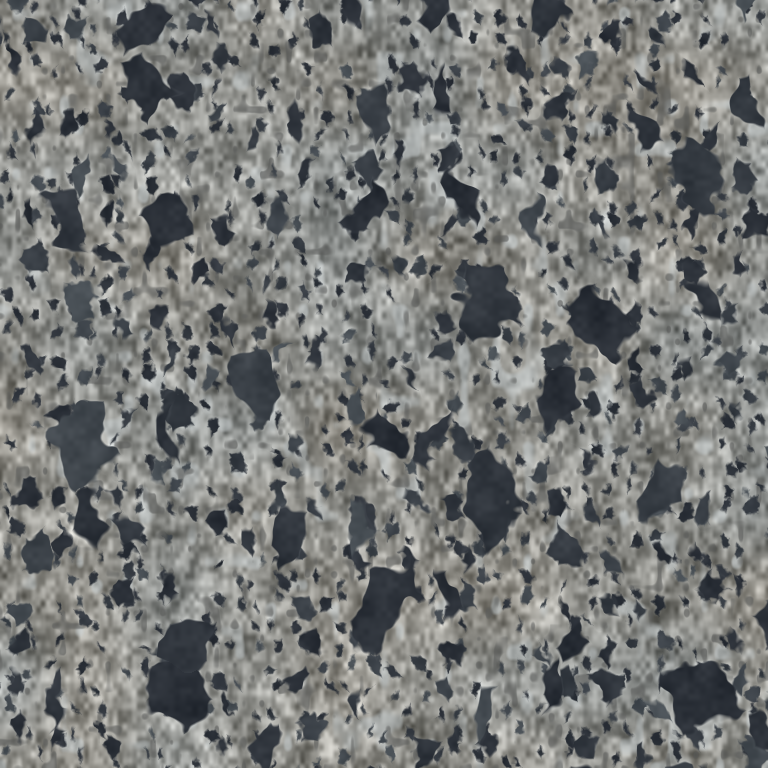
Give the GLSL for this texture, as a WebGL 1 fragment shader.

```glsl
precision highp float;
// Speckled stone: dark angular chips of several sizes set in grainy grey paste.
// Chips are irregular convex polygons, one per jittered grid cell and layer,
// with noise-roughened outlines; the paste is stretched value noise.

#define CHIP_SIDES 5
#define CHIP_SHARE 0.68
#define CHIP_TILT 1.0
#define ROUGHNESS 0.55
#define EDGE_SOFTNESS 0.0018
#define GRAIN_CONTRAST 0.56
#define PASTE_DARK vec3(0.45, 0.455, 0.45)
#define PASTE_MID vec3(0.56, 0.565, 0.55)
#define PASTE_LIGHT vec3(0.72, 0.74, 0.74)
#define CHIP_DARK vec3(0.165, 0.185, 0.215)
#define CHIP_SLATE vec3(0.33, 0.36, 0.38)

uniform vec2 u_resolution;

float hash21(vec2 p) {
  vec3 q = fract(vec3(p.xyx) * 0.1031);
  q += dot(q, q.yzx + 33.33);
  return fract((q.x + q.y) * q.z);
}

vec2 hash22(vec2 p) {
  vec3 q = fract(vec3(p.xyx) * vec3(0.1031, 0.1030, 0.0973));
  q += dot(q, q.yzx + 33.33);
  return fract((q.xx + q.yz) * q.zy);
}

float noise(vec2 p) {
  vec2 i = floor(p);
  vec2 f = fract(p);
  f = f * f * (3.0 - 2.0 * f);
  float low = mix(hash21(i), hash21(i + vec2(1.0, 0.0)), f.x);
  float high = mix(hash21(i + vec2(0.0, 1.0)), hash21(i + 1.0), f.x);
  return mix(low, high, f.y);
}

// Signed distance to an irregular polygon stretched to the given half size.
float polygon(vec2 p, vec2 halfSize, vec2 id) {
  vec2 q = p / halfSize;
  float d = -10.0;
  for (int k = 0; k < CHIP_SIDES; k++) {
    float side = float(k);
    vec2 rnd = hash22(id + side * vec2(17.3, 41.7));
    float angle = 6.28318 * (side + 0.65 * rnd.x) / float(CHIP_SIDES);
    d = max(d, dot(q, vec2(cos(angle), sin(angle))) - mix(0.6, 1.0, rnd.y));
  }
  return d * halfSize.x;
}

// Nearest chip of one size class: x = distance, y = tone.
vec2 chipLayer(vec2 p, float cell, float size, float seed) {
  vec2 warp = vec2(noise(p / size * 1.5 + seed), noise(p / size * 1.5 + seed + 57.0));
  vec2 fine = vec2(noise(p / size * 4.0 + seed), noise(p / size * 4.0 + seed + 31.0));
  p += size * ROUGHNESS * (warp - 0.5 + 0.35 * (fine - 0.5));
  vec2 home = floor(p / cell);
  vec2 nearest = vec2(1.0, 0.0);
  for (int y = -1; y <= 1; y++) {
    for (int x = -1; x <= 1; x++) {
      vec2 id = home + vec2(float(x), float(y)) + seed;
      vec2 place = hash22(id + 3.7);
      vec2 shape = hash22(id + 91.3);
      vec2 kind = hash22(id + 47.9);
      if (kind.x < CHIP_SHARE) {
        vec2 center = (id - seed + 0.5 + 0.7 * (place - 0.5)) * cell;
        float angle = CHIP_TILT * (shape.x + kind.x / CHIP_SHARE - 1.1);
        float c = cos(angle);
        float s = sin(angle);
        vec2 q = mat2(c, s, -s, c) * (p - center);
        float halfLength = size * mix(0.6, 1.3, place.x * shape.y + 0.25 * place.y);
        float d = polygon(q, halfLength * vec2(mix(0.35, 0.8, shape.y), 1.0), id);
        if (d < nearest.x) nearest = vec2(d, kind.y);
      }
    }
  }
  return nearest;
}

vec3 paste(vec2 p) {
  vec2 q = p * vec2(1.0, 0.7);
  float grain = 0.3 * noise(q * 28.0) + 0.4 * noise(q * 75.0 + 9.0)
              + 0.5 * noise(q * 160.0 + 23.0) - 0.6;
  vec3 color = PASTE_MID + GRAIN_CONTRAST * grain;
  // Warm and cool patches
  color += vec3(0.03, 0.004, -0.022) * (noise(p * 9.0 + 4.0) - 0.35);
  // Pale grains and dim pits
  float pale = smoothstep(0.72, 0.92, noise(q * 48.0 + 71.0));
  float pit = smoothstep(0.76, 0.92, noise(q * 85.0 + 113.0));
  color = mix(color, PASTE_LIGHT + 0.2 * grain, 0.75 * pale);
  return mix(color, PASTE_DARK - 0.1, 0.6 * pit);
}

void main() {
  float unit = min(u_resolution.x, u_resolution.y);
  vec2 p = gl_FragCoord.xy / unit;
  float soft = max(EDGE_SOFTNESS, 0.8 / unit);
  vec3 color = paste(p);

  // Chips from small to large, each layer laid over the last
  float cell = 0.029;
  float size = 0.0105;
  for (int i = 0; i < 3; i++) {
    vec2 chip = chipLayer(p, cell, size, 13.0 + 29.0 * float(i));
    float tone = 0.75 * chip.y * chip.y * chip.y;
    float mottle = noise(p * 38.0 + chip.y * 60.0) + 0.6 * noise(p * 130.0) - 0.8;
    vec3 stone = mix(CHIP_DARK, CHIP_SLATE, tone) + 0.07 * mottle;
    float rim = smoothstep(3.0 * soft, soft, chip.x);
    color += 0.035 * rim * noise(p * 50.0 + 5.0);
    color = mix(color, stone, 1.0 - smoothstep(-soft, soft, chip.x));
    cell *= 2.15;
    size *= 2.1;
  }
  gl_FragColor = vec4(clamp(color, 0.0, 1.0), 1.0);
}
```
